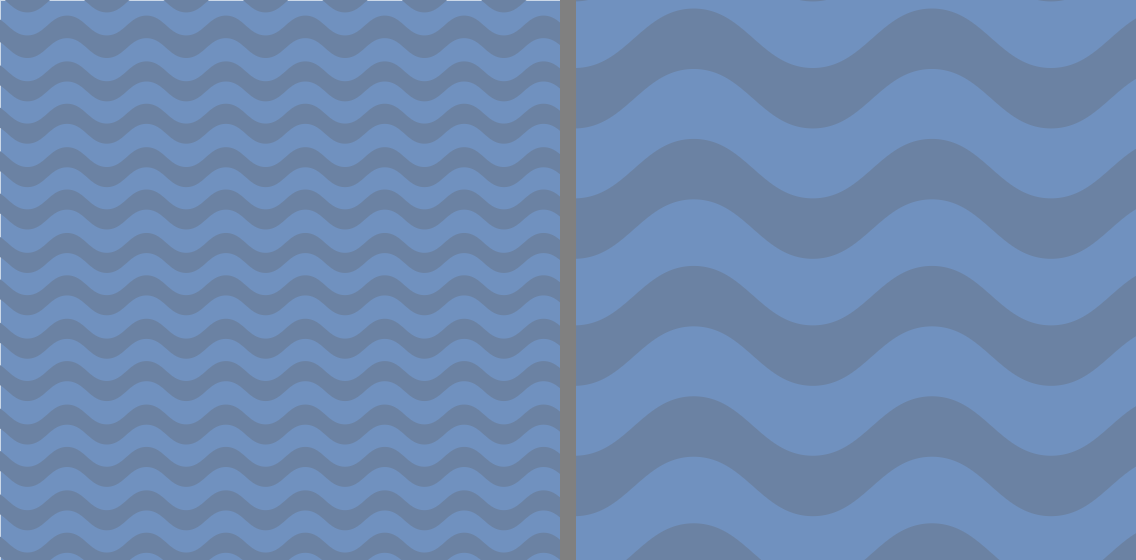
Left: the whole. Right: its middle third, enlarged.
This pattern is drawn by a three.js fragment shader. Its source:

```glsl
// Stacked slate-blue wavy bands on a lighter blue ground.
// Each band is a strip around one shared, slightly flattened cosine; its
// distance is divided by the wave's slope so edges stay evenly smooth.
varying vec2 vUv;

const float TAU = 6.2831853;

// Wave height in x, its derivative in y; crests are broadened by a third harmonic.
vec2 flattenedWave(float x) {
  float t = TAU * (x - 0.1198) / 0.1418;
  float height = (cos(t) - 0.03 * cos(3.0 * t)) / 0.97;
  float slope = (0.09 * sin(3.0 * t) - sin(t)) / 0.97 * TAU / 0.1418;
  return 0.0177 * vec2(height, slope);
}

// Signed distance to the nearest band, with depth measured down from the top.
float bandDistance(float depth, float slope) {
  float nearest = 1.0;
  for (int i = -1; i <= 13; i++) {
    float row = float(i);
    float center = 0.0677 + 0.0766 * row;
    center += 0.001 * mod(row, 2.0);      // small alternating offset
    float halfWidth = 0.018;
    if (i == -1) center -= 0.0056;        // wider gap under the top edge
    if (i == 0) {                         // first full band is heavier
      center -= 0.002;
      halfWidth = 0.0202;
    }
    nearest = min(nearest, abs(depth - center) - halfWidth);
  }
  return nearest / sqrt(1.0 + slope * slope);
}

void main() {
  vec3 lightBlue = vec3(0.44, 0.57, 0.75);
  vec3 slateBlue = vec3(0.42, 0.51, 0.64);
  vec3 paleEdge = vec3(0.93, 0.95, 0.97);
  float pixel = fwidth(vUv.y);

  // Ground, with a hairline of pale backing at the left and top
  float inset = min(vUv.x, 1.0 - vUv.y);
  float backing = 1.0 - clamp((inset - 0.0013) / pixel + 0.5, 0.0, 1.0);
  vec3 color = mix(lightBlue, paleEdge, backing);

  // Bands over the ground
  vec2 wave = flattenedWave(vUv.x);
  float band = bandDistance(1.0 - vUv.y + wave.x, wave.y);
  color = mix(color, slateBlue, clamp(0.5 - band / pixel, 0.0, 1.0));

  gl_FragColor = vec4(color, 1.0);
}
```
